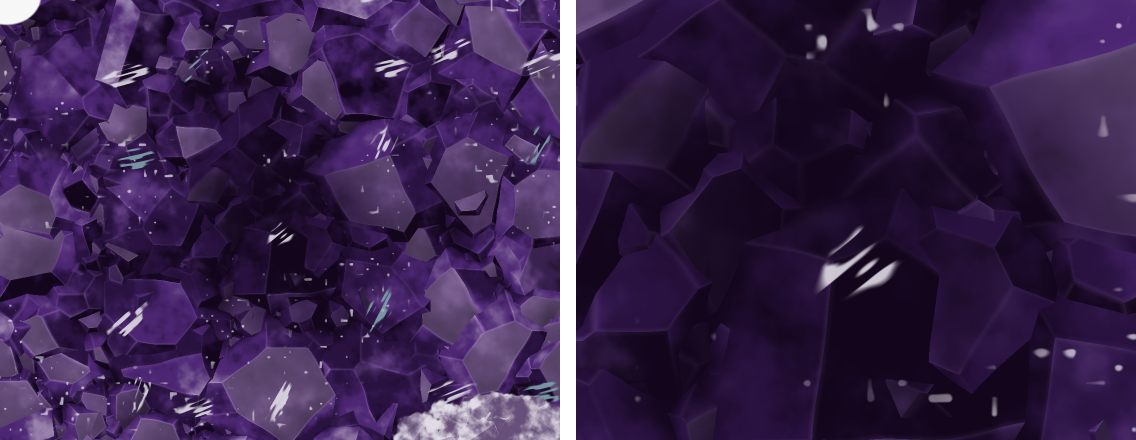
Left: the whole. Right: its middle third, enlarged.
A Shadertoy shader for this texture:

```glsl
// Amethyst cluster: each crystal is a convex stack of tilted planes (six sides and
// a sloping cap). Three sizes are scattered on jittered grids, the highest surface
// wins, and its facets are shaded, clouded, edged and strewn with icy glints.

const vec3 SHADOW = vec3(0.075, 0.022, 0.11);
const vec3 DEEP   = vec3(0.16, 0.07, 0.25);
const vec3 VIOLET = vec3(0.30, 0.15, 0.45);
const vec3 LILAC  = vec3(0.40, 0.31, 0.47);
const vec3 PALE   = vec3(0.60, 0.51, 0.67);
const vec3 ICE    = vec3(0.88, 0.86, 0.90);
const vec3 TEAL   = vec3(0.50, 0.64, 0.68);
const vec2 LIGHT  = vec2(-0.6, 0.8);
const float LARGE = 0.235, MEDIUM = 0.125, SMALL = 0.06;  // grid sizes
const float EDGE_WIDTH = 0.0035;
const float GLINT_GRID = 0.19, GLINT_CHANCE = 0.36;
const float TURN = 6.2831853;

struct Surface {
    float height;  // top of the cluster at this point
    float edge;    // distance to the nearest ridge
    float facing;  // how far the facet turns to the light
    float cap;     // 1 on a sloping end face
    vec2 seed;     // identity of the facet
    vec2 local;    // position inside the crystal
};

float hash(vec2 p) { return fract(sin(dot(p, vec2(127.1, 311.7))) * 43758.5453); }

float noise(vec2 p) {
    vec2 i = floor(p), f = fract(p);
    f = f * f * (3.0 - 2.0 * f);
    return mix(mix(hash(i), hash(i + vec2(1, 0)), f.x),
               mix(hash(i + vec2(0, 1)), hash(i + vec2(1, 1)), f.x), f.y);
}

float fbm(vec2 p) {
    float sum = 0.0, gain = 0.53;
    for (int i = 0; i < 4; i++) {
        sum += gain * noise(p);
        p = mat2(1.6, 1.2, -1.2, 1.6) * p + 7.3;
        gain *= 0.5;
    }
    return sum;
}

vec2 direction(float a) { return vec2(cos(a), sin(a)); }

// Raise one grid of crystals through the surface
void growCrystals(vec2 p, float size, float lift, inout Surface top) {
    vec2 cell = floor(p / size);
    for (int n = 0; n < 9; n++) {
        vec2 id = cell + vec2(n % 3 - 1, n / 3 - 1);
        vec2 seed = id + size * 37.0;
        vec2 jitter = vec2(hash(seed), hash(seed + 5.3)) - 0.5;
        float radius = size * mix(0.45, 0.74, hash(seed + 9.1));
        vec2 q = (p - (id + 0.5 + 0.8 * jitter) * size) / radius;
        if (dot(q, q) > 2.2) continue;

        float spin = TURN * hash(seed + 2.7);
        vec2 lean = direction(TURN * hash(seed + 4.9));
        float low = 0.58 + 0.38 * dot(lean, q), next = 1e3;
        float facing = 0.5 + 0.5 * dot(lean, -LIGHT), face = 0.0;
        for (int k = 1; k < 7; k++) {
            float fk = float(k);
            float r = hash(seed + vec2(fk * 1.37, 1.3));
            vec2 dir = direction(spin + (fk + 0.6 * (r - 0.5)) * TURN / 6.0);
            float steep = mix(0.75, 2.4, hash(seed + vec2(2.1, fk * 1.73)));
            float h = steep * (mix(0.75, 1.08, r) - dot(dir, q));
            if (h < low) {
                next = low;
                low = h;
                face = fk;
                facing = 0.5 + 0.5 * dot(dir, LIGHT);
            } else next = min(next, h);
        }
        float height = low * radius + lift * hash(seed + 6.6);
        if (height > top.height)
            top = Surface(height, (next - low) * radius * 0.6, facing,
                          1.0 - step(0.5, face), seed + face * 1.91, q);
    }
}

// Broken, striped reflections in scattered patches: strength and tint
vec2 glints(vec2 p) {
    vec2 id = floor(p / GLINT_GRID), result = vec2(0);
    if (hash(id + 31.7) > GLINT_CHANCE) return result;
    vec2 centre = 0.35 + 0.3 * vec2(hash(id + 3.1), hash(id + 8.4));
    vec2 q = p - (id + centre) * GLINT_GRID;
    vec2 along = direction(0.2 + 1.1 * hash(id + 1.9));
    q = vec2(dot(q, along), dot(q, vec2(-along.y, along.x)));
    float patchShape = 1.0 - length(q / vec2(0.052, 0.026)) + 0.7 * (noise(p * 45.0) - 0.5);
    float stripes = smoothstep(0.52, 0.72, noise(q * vec2(28.0, 190.0) + id * 9.0));
    return vec2(stripes * smoothstep(0.0, 0.25, patchShape), hash(id + 12.2));
}

vec3 amethyst(vec2 p, float aspect) {
    vec2 w = p + 0.010 * (vec2(noise(p * 17.0), noise(p * 17.0 + 40.0)) - 0.5);
    Surface s = Surface(0.0, 1.0, 0.3, 0.0, vec2(0), vec2(0));
    growCrystals(w, LARGE, 0.045, s);
    growCrystals(w + 0.37, MEDIUM, 0.055, s);
    growCrystals(w + 0.71, SMALL, 0.045, s);

    // Light falls off toward the middle hollow and between crystals
    vec2 hollow = (p - vec2(0.53 * aspect, 0.42)) / vec2(0.27, 0.34);
    float light = 0.62 + 0.62 * noise(p * 3.6 + 2.0) - 0.42 * exp(-dot(hollow, hollow));
    float depth = smoothstep(0.0, 0.075, s.height);
    float cloud = fbm(p * 13.0 + s.seed), grain = fbm(p * 48.0);
    float chance = hash(s.seed + 0.7);

    // Facet body
    float tone = 0.12 + 0.30 * s.facing + 0.42 * chance + 0.75 * (cloud - 0.5) + 0.35 * (grain - 0.5);
    tone *= light * (0.25 + 0.75 * depth);
    vec3 color = mix(SHADOW, DEEP, smoothstep(0.08, 0.27, tone));
    color = mix(color, VIOLET, smoothstep(0.28, 0.56, tone));
    color = mix(color, PALE, smoothstep(0.58, 1.0, tone));

    // Greyish sheen on end faces, milky haze, bright ridges
    float sheen = s.cap * smoothstep(0.35, 0.6, hash(s.seed + 3.3)) * depth * smoothstep(0.3, 0.75, light);
    color = mix(color, LILAC * (0.72 + 0.5 * cloud + 0.16 * dot(s.local, LIGHT)), 0.88 * sheen);
    color = mix(color, PALE, 0.5 * depth * light * smoothstep(0.56, 0.8, cloud) * grain);
    float ridge = 1.0 - smoothstep(0.0, EDGE_WIDTH, s.edge);
    color += ridge * depth * light * 0.28 * hash(s.seed + 8.8) * PALE;

    // Striped glints and pinpoint sparkles
    vec2 glint = glints(p);
    color = mix(color, mix(ICE, TEAL, step(0.6, glint.y)), 0.9 * glint.x);
    float sparkle = smoothstep(0.86, 0.96, noise(p * 85.0)) * smoothstep(0.55, 0.75, noise(p * 8.0 + 6.0));
    color = mix(color, ICE, 0.75 * sparkle);

    // Pale crust at lower right, white gap at upper left
    float crust = 1.0 - length((p - vec2(0.88 * aspect, -0.03)) / vec2(0.23, 0.13)) + 0.6 * (fbm(p * 22.0) - 0.5);
    vec3 crustColor = mix(LILAC, ICE, smoothstep(0.25, 0.75, fbm(p * 38.0) + 0.25 * (chance - 0.5)));
    color = mix(color, crustColor, smoothstep(0.0, 0.08, crust));
    float gap = 0.07 - length((w - vec2(0.015, 1.01)) * vec2(0.9, 1.1));
    return mix(color, vec3(0.97), smoothstep(-0.003, 0.003, gap));
}

void mainImage(out vec4 fragColor, in vec2 fragCoord) {
    float aspect = iResolution.x / iResolution.y;
    vec3 sum = vec3(0);
    for (int n = 0; n < 4; n++) {  // four samples smooth the facet edges
        vec2 offset = 0.5 * vec2(n % 2, n / 2) - 0.25;
        sum += amethyst((fragCoord + offset) / iResolution.y, aspect);
    }
    fragColor = vec4(sum / 4.0, 1.0);
}
```
